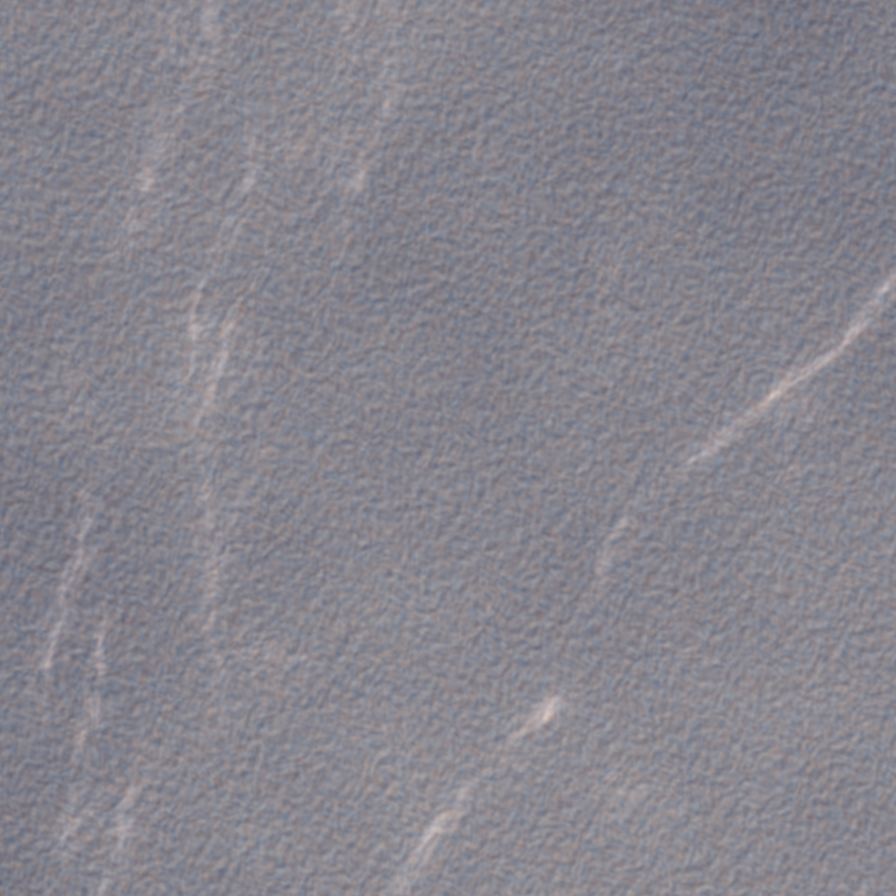
Write a WebGL 1 fragment shader that draws this texture.

```glsl
precision highp float;
// Fine-grained blue-grey surface with faint, broken pale streaks running diagonally.
uniform vec2 u_resolution;

vec2 randomGradient(vec2 cell) {
  float h = fract(sin(dot(cell, vec2(127.1, 311.7))) * 43758.545);
  return vec2(cos(6.2832 * h), sin(6.2832 * h));
}

float gradientNoise(vec2 p) {
  vec2 i = floor(p);
  vec2 f = p - i;
  vec2 s = f * f * f * (f * (f * 6.0 - 15.0) + 10.0);
  float a = dot(randomGradient(i), f);
  float b = dot(randomGradient(i + vec2(1.0, 0.0)), f - vec2(1.0, 0.0));
  float c = dot(randomGradient(i + vec2(0.0, 1.0)), f - vec2(0.0, 1.0));
  float d = dot(randomGradient(i + 1.0), f - 1.0);
  return mix(mix(a, b, s.x), mix(c, d, s.x), s.y);
}

float bump(float x, float width) {
  return exp(-x * x / (width * width));
}

// Difference of heights along the light direction.
float relief(vec2 p) {
  vec2 toLight = vec2(0.14, 0.28);
  return gradientNoise(p + toLight) - gradientNoise(p - toLight);
}

// Flecks that break a streak up along its length.
float flecks(float across, float along) {
  return smoothstep(-0.3, 0.35, gradientNoise(vec2(across * 90.0, along * 30.0) + 31.3));
}

// Steep, wandering strands on the left.
float leftStrands(vec2 p) {
  float sum = 0.0;
  for (int k = 0; k < 4; k++) {
    float id = float(k);
    float wander = 0.07 * gradientNoise(vec2(p.y * 4.0, id * 7.0 + 0.5))
                 + 0.016 * gradientNoise(vec2(p.y * 14.0, id * 5.0 + 9.5));
    float d = 0.96 * (p.x - 0.27 * p.y + 0.05 - 0.073 * id - wander);
    float lit = smoothstep(-0.9, 0.6, sin(p.y * 12.0 + id * 2.1 + 3.6));
    lit *= 0.8 + 0.8 * gradientNoise(vec2(p.y * 12.0, id + 20.5));
    float core = bump(d, 0.008) * flecks(d, p.y);
    float haze = bump(d, 0.022) * flecks(d + 0.3, p.y);
    sum += lit * (0.48 * core + 0.2 * haze);
  }
  return sum;
}

// One long crack on the right, bright only in places.
float rightCrack(vec2 p) {
  float path = 0.435 + 0.82 * p.y - 0.085 * bump(p.y - 0.42, 0.12);
  path += 0.02 * gradientNoise(vec2(p.y * 13.0, 4.5));
  float d = 0.72 * (p.x - path);
  float lit = 0.72 * smoothstep(0.46, 0.5, p.y) + bump(p.y - 0.205, 0.022)
            + 0.75 * bump(p.y - 0.06, 0.07) + 0.42 * bump(p.y - 0.39, 0.06);
  float grain = mix(0.4, 1.0, flecks(d, p.y));
  return lit * grain * (0.85 * bump(d, 0.0075) + 0.18 * bump(d, 0.02));
}

void main() {
  vec2 p = gl_FragCoord.xy / u_resolution.y;

  // Broad tone: darker at the upper right and left edge, lighter at the lower right.
  float tone = 0.043 * gradientNoise(p * 2.7 + 5.2) + 0.022 * gradientNoise(p * 9.0 + 2.6);
  tone += 0.04 * (p.x - 0.4) * (0.9 - 2.0 * p.y) - 0.02 * bump(p.x, 0.1);

  // Embossed grain lit from the upper left, on bent and turned axes.
  vec2 bend = 0.006 * vec2(gradientNoise(p * 22.0), gradientNoise(p * 22.0 + 40.0));
  vec2 q = p + bend;
  vec2 turned = vec2(q.x * 0.6 + q.y * 0.8, q.y * 0.6 - q.x * 0.8);
  vec2 steeper = vec2(q.x * 0.5 + q.y * 0.866, q.y * 0.5 - q.x * 0.866);
  float shade = tone + 0.056 * relief(turned * 82.0)
              + 0.052 * relief(steeper * 138.0 + 17.0)
              + 0.036 * gradientNoise(turned * vec2(92.0, 135.0) + 51.0)
              + 0.034 * gradientNoise(q * 190.0 + 7.7);

  vec3 color = vec3(0.526, 0.518, 0.553) + shade * vec3(1.1, 1.0, 0.78);

  // Warm and cool mottling.
  float warmth = gradientNoise(steeper * 92.0 + 63.0) + 0.4 * gradientNoise(p * 28.0 + 12.0);
  color += 0.042 * warmth * vec3(1.0, -0.1, -0.9);

  // Pale streaks and a few faint glints.
  float glints = 0.2 * smoothstep(0.25, 0.55, gradientNoise(p * vec2(10.0, 7.0) + 3.7))
               * flecks(p.x - 0.6 * p.y, p.y);
  float pale = leftStrands(p) + rightCrack(p) + glints;
  color += min(pale, 1.0) * vec3(0.27, 0.225, 0.19);

  gl_FragColor = vec4(color, 1.0);
}
```
